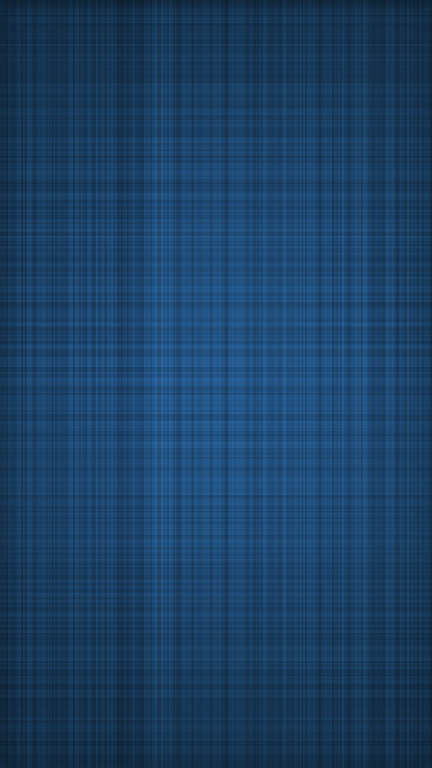
Reproduce this pattern procedurally as a Shadertoy shader.

```glsl
float hash(float n) {
    return fract(sin(n * 12.9898) * 43758.5);
}

// Smooth one-dimensional cellular noise: irregular threads centred on zero
float threads(float x, float seed) {
    float cell = floor(x), total = 0.0, weight = 0.0;
    for (int i = -2; i <= 2; i++) {
        float id = cell + float(i) + seed;
        float d = x - cell - float(i) - 0.25 - 0.5 * hash(id);
        float w = exp(-9.0 * d * d);
        total += w * hash(id + 417.3);
        weight += w;
    }
    return total / weight - 0.5;
}

float streak(float x, float centre, float width) {
    float d = (x - centre) / width;
    return exp(-d * d);
}

void mainImage(out vec4 fragColor, in vec2 fragCoord) {
    vec2 p = fragCoord / iResolution.x;
    vec2 uv = fragCoord / iResolution.xy;

    // Soft glow behind the cloth
    vec2 q = uv - vec2(0.52, 0.51);
    float glow = exp(-dot(q * q, vec2(2.5, 5.0)));
    vec3 color = mix(vec3(0.063, 0.153, 0.232), vec3(0.134, 0.322, 0.512), glow);

    // Vertical threads: mostly fine, with faint wider bands
    float warp = 0.28 * threads(p.x * 225.0, 11.0)
               + 0.11 * threads(p.x * 100.0, 253.0)
               + 0.04 * threads(p.x * 24.0, 71.0);
    warp += 0.13 * streak(p.x, 0.362, 0.011) + 0.09 * streak(p.x, 0.16, 0.005)
          + 0.09 * streak(p.x, 0.685, 0.005) + 0.10 * streak(p.x, 0.85, 0.005);
    warp -= 0.06 * streak(p.x, 0.30, 0.045) + 0.05 * streak(p.x, 0.59, 0.025);

    // Horizontal threads: finer, fainter and more even
    float weft = 0.19 * threads(p.y * 250.0, 631.0)
               + 0.05 * threads(p.y * 90.0, 149.0)
               + 0.03 * threads(p.y * 22.0, 37.0);

    // Slow fading along each thread
    warp *= 0.95 + 0.10 * sin(p.y * 5.3 + 2.0 * sin(p.x * 9.0));
    weft *= 0.95 + 0.15 * sin(p.x * 6.1 + 2.0 * sin(p.y * 7.0));
    color *= 1.0 + warp + weft;

    // Bright threads lean towards cyan
    color += vec3(0.01, 0.03, 0.015) * max(warp + weft, 0.0);

    // Darkened rim
    vec2 rim = min(uv, 1.0 - uv);
    color *= mix(0.82, 1.0, smoothstep(0.0, 0.02, rim.x) * smoothstep(0.0, 0.02, rim.y));
    fragColor = vec4(clamp(color, 0.0, 1.0), 1.0);
}
```
